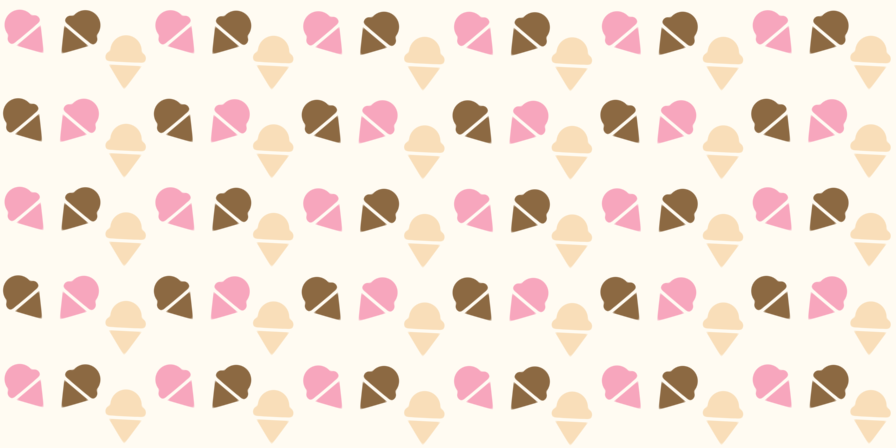
A WebGL 2 fragment shader for this pattern:

```glsl
#version 300 es
precision highp float;
// Staggered rows of pink, brown and vanilla ice cream cones on an ivory ground.
uniform vec2 u_resolution;
out vec4 fragColor;

const vec3 IVORY = vec3(1.0, 0.985, 0.95);
const vec3 PINK = vec3(0.97, 0.65, 0.74);
const vec3 BROWN = vec3(0.55, 0.41, 0.26);
const vec3 VANILLA = vec3(0.975, 0.87, 0.725);
const float ROW_HEIGHT = 0.593; // in tile widths

float smoothMax(float a, float b, float k) {
    float h = max(k - abs(a - b), 0.0) / k;
    return max(a, b) + h * h * k * 0.25;
}

// Upright cone; the origin is the middle of the scoop's flat base.
float iceCream(vec2 p) {
    // Scoop: a dome and a lobed brim, cut flat underneath
    float dome = length(p - vec2(0.0, 0.072)) - 0.101;
    vec2 b = vec2(max(abs(p.x) - 0.094, 0.0), p.y - 0.029);
    float brim = length(b) - 0.036;
    float scoop = -smoothMax(-dome, -brim, 0.018);
    scoop = smoothMax(scoop, -p.y, 0.014);

    // Wafer: a triangle with softened corners, below a thin gap
    float side = sqrt(p.x * p.x + 0.00008);
    float wafer = dot(vec2(side, p.y + 0.182), vec2(0.835, -0.55));
    wafer = smoothMax(wafer, p.y + 0.021, 0.014);
    return min(scoop, wafer);
}

// Coverage of one cone, turned counterclockwise by angle.
float cone(vec2 p, float angle, float size) {
    float c = cos(angle), s = sin(angle);
    float d = iceCream(mat2(c, -s, s, c) * p / size) * size;
    float soft = 2.7 / u_resolution.y;
    return 1.0 - smoothstep(-soft, soft, d);
}

void main() {
    // Tile width is 1, three tiles per canvas height; y is 0 at the top edge
    vec2 p = (gl_FragCoord.xy - vec2(0.0, u_resolution.y)) * 3.0 / u_resolution.y;
    vec2 home = floor(vec2(p.x, -p.y / ROW_HEIGHT));
    vec3 color = IVORY;

    // Cones may reach over the tile to the left or the row below
    for (int i = 0; i < 4; i++) {
        vec2 id = home + vec2(i % 2, -(i / 2));
        if (id.y < 0.0) continue;
        float oddColumn = mod(id.x, 2.0);
        float oddRow = mod(id.y, 2.0);

        // Slight misplacement from column to column and row to row
        float sag = 0.007 * (1.0 - cos(id.x * 1.0472));
        vec2 q = p - vec2(id.x, -id.y * ROW_HEIGHT - sag);
        vec2 pair = q - vec2(0.010 * oddColumn - 0.010 * oddRow, 0.0);

        // Leaning pair, swapping flavours on every other row
        float left = cone(pair - vec2(0.178, -0.221), 0.70, 1.0);
        float right = cone(pair - vec2(0.525, -0.224), -0.70, 1.0);
        color = mix(color, mix(PINK, BROWN, oddRow), left);
        color = mix(color, mix(BROWN, PINK, oddRow), right);

        // Lower cone, almost upright
        vec2 single = q - vec2(0.840 - 0.012 * oddColumn, -0.416);
        color = mix(color, VANILLA, cone(single, -0.05, 1.04));
    }
    fragColor = vec4(color, 1.0);
}
```
